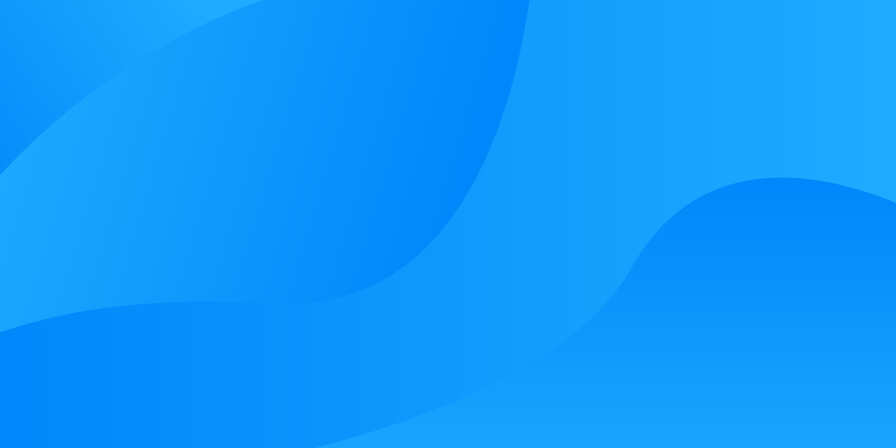
A WebGL 1 fragment shader for this background:

```glsl
precision highp float;

uniform vec2 u_resolution;

const vec3 DEEP_BLUE = vec3(0.0, 0.53, 0.98);
const vec3 SKY_BLUE = vec3(0.12, 0.67, 1.0);

// Gradient axes, in units of the canvas height
const vec2 BASE_DEEP = vec2(0.0, 0.0);
const vec2 BASE_SKY = vec2(2.0, 0.0);
const vec2 LEAF_DEEP = vec2(1.042, 0.557);
const vec2 LEAF_SKY = vec2(0.0, 0.87);
const vec2 CORNER_DEEP = vec2(-0.13, 0.61);
const vec2 CORNER_SKY = vec2(0.443, 1.0);
const vec2 HILL_DEEP = vec2(1.6, 0.6);
const vec2 HILL_SKY = vec2(1.6, -0.14);

// Points where two curve segments join
const vec2 LEAF_JOINT = vec2(0.651, 0.323);
const vec2 HILL_JOINT = vec2(1.406, 0.396);

vec2 bezier(vec2 a, vec2 b, vec2 c, vec2 d, float t) {
  float s = 1.0 - t;
  return s * s * s * a + 3.0 * s * s * t * b + 3.0 * s * t * t * c + t * t * t * d;
}

// Approximate signed distance above a curve whose x always grows
float aboveCurve(vec2 p, vec2 a, vec2 b, vec2 c, vec2 d) {
  float t = 0.5;
  float stride = 0.25;
  for (int i = 0; i < 16; i++) {
    t += bezier(a, b, c, d, t).x < p.x ? stride : -stride;
    stride *= 0.5;
  }
  vec2 tangent = mix(mix(b - a, c - b, t), mix(c - b, d - c, t), t);
  vec2 normal = normalize(vec2(-tangent.y, tangent.x));
  return dot(p - bezier(a, b, c, d, t), normal);
}

vec3 gradient(vec2 p, vec2 deep, vec2 sky) {
  vec2 axis = sky - deep;
  float t = clamp(dot(p - deep, axis) / dot(axis, axis), 0.0, 1.0);
  return mix(DEEP_BLUE, SKY_BLUE, t);
}

float leafDistance(vec2 p) {
  if (p.x < LEAF_JOINT.x) {
    return aboveCurve(p, vec2(0.0, 0.258), vec2(0.208, 0.328),
                      vec2(0.391, 0.333), LEAF_JOINT);
  }
  return aboveCurve(p, LEAF_JOINT, vec2(0.938, 0.323),
                    vec2(1.12, 0.583), vec2(1.182, 1.0));
}

float cornerDistance(vec2 p) {
  return aboveCurve(p, vec2(0.0, 0.609), vec2(0.156, 0.779),
                    vec2(0.365, 0.922), vec2(0.586, 1.0));
}

float hillDistance(vec2 p) {
  if (p.x < HILL_JOINT.x) {
    return -aboveCurve(p, vec2(0.703, 0.0), vec2(1.042, 0.089),
                       vec2(1.302, 0.219), HILL_JOINT);
  }
  return -aboveCurve(p, HILL_JOINT, vec2(1.536, 0.635),
                     vec2(1.771, 0.641), vec2(2.0, 0.547));
}

// Edge coverage, softened over one pixel
float coverage(float dist) {
  return clamp(dist * u_resolution.y + 0.5, 0.0, 1.0);
}

void main() {
  vec2 p = gl_FragCoord.xy / u_resolution.y;

  // Layers from back to front
  vec3 color = gradient(p, BASE_DEEP, BASE_SKY);
  color = mix(color, gradient(p, LEAF_DEEP, LEAF_SKY), coverage(leafDistance(p)));
  color = mix(color, gradient(p, CORNER_DEEP, CORNER_SKY), coverage(cornerDistance(p)));
  color = mix(color, gradient(p, HILL_DEEP, HILL_SKY), coverage(hillDistance(p)));

  gl_FragColor = vec4(color, 1.0);
}
```
